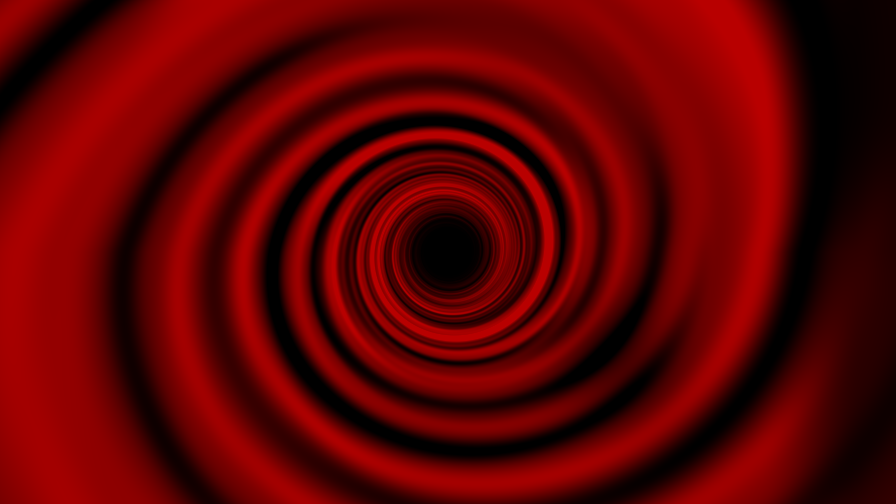
Give the GLSL for this background, as a WebGL 2 fragment shader.

```glsl
#version 300 es
precision highp float;
// Dark red whirl: three soft logarithmic spiral arms wind into a black core.
// Each point is unwound into a spiral phase; bumps over that phase form the
// arms and gaps, and tightly wound gradient noise adds rings at the centre.

uniform vec2 u_resolution;
out vec4 fragColor;

const float TAU = 6.2831853;
const vec3 BASE_RED = vec3(1.0, 0.0, 0.0);

// Pseudo-random unit vector for a lattice point
vec2 hashGradient(vec2 cell) {
    float h = fract(sin(dot(cell, vec2(127.1, 311.7))) * 43758.5);
    return vec2(cos(TAU * h), sin(TAU * h));
}

float gradientNoise(vec2 p) {
    vec2 i = floor(p);
    vec2 f = p - i;
    vec2 w = f * f * f * (f * (f * 6.0 - 15.0) + 10.0);
    float a = dot(hashGradient(i), f);
    float b = dot(hashGradient(i + vec2(1, 0)), f - vec2(1, 0));
    float c = dot(hashGradient(i + vec2(0, 1)), f - vec2(0, 1));
    float d = dot(hashGradient(i + vec2(1, 1)), f - vec2(1, 1));
    return mix(mix(a, b, w.x), mix(c, d, w.x), w.y);
}

// Soft bump on a phase that repeats every turn
float bump(float phase, float center, float width) {
    float d = fract(phase - center + 0.5) - 0.5;
    return exp(-d * d / (width * width));
}

// Round soft spot
float spot(vec2 p, vec2 center, float size) {
    vec2 d = (p - center) / size;
    return exp(-dot(d, d));
}

// Number of turns the arms have made at a radius
float spiralTurns(float radius) {
    return 1.135 * log(radius / 0.257) - 0.0015 / (radius * radius);
}

// Bright arms and dark gaps, each tied to a phase
float spiralArms(float phase, float radius, vec2 p) {
    float outer = smoothstep(0.5, 0.72, radius);
    float upper = smoothstep(0.2, 0.5, p.y + 0.4 * p.x);
    float leftEnd = smoothstep(0.4, 0.65, -p.x);
    float ridges = 0.26 * bump(phase, 0.0, 0.07) * (1.0 - leftEnd)
                 + 0.12 * bump(phase, 0.30, 0.07)
                 + 0.19 * bump(phase, 0.68, 0.065)
                 + 0.23 * bump(phase, 0.14, 0.12) * outer;
    float innerGap = 0.47 * bump(phase, 0.175, 0.082)
                   * smoothstep(0.2, 0.27, radius)
                   * (1.0 - smoothstep(0.44, 0.53, radius));
    float middleGap = 0.33 * bump(phase, 0.47, 0.065) * (1.0 - 0.85 * upper);
    float outerGap = mix(0.25, 0.47, outer) * bump(phase, 0.85, 0.08);
    return 0.42 + ridges - innerGap - middleGap - outerGap;
}

// Rings of noise, wound ever tighter toward the centre
float fineRings(float angle, float radius) {
    float turns = -0.4 / (radius + 0.03);
    float a = TAU * (angle - turns);
    vec2 ring = vec2(cos(a), sin(a));
    vec2 drift = turns * vec2(0.7, 0.4);
    float finer = 0.8 * smoothstep(0.07, 0.15, radius);
    return gradientNoise(ring + drift + 7.3)
         + finer * gradientNoise(ring * 2.1 - drift + 21.7);
}

void main() {
    vec2 p = (gl_FragCoord.xy - 0.5 * u_resolution) / u_resolution.y;
    float coreRadius = max(length(p), 0.02);

    // Unwind the slightly flattened spiral, skewed in the upper corners
    vec2 q = p * vec2(1.0, mix(1.0, 1.1, smoothstep(0.1, 0.28, coreRadius)));
    float radius = max(length(q), 0.02);
    float angle = atan(q.y, q.x) / TAU;
    float phase = angle - spiralTurns(radius) + 0.45 * p.x * max(p.y, 0.0);

    // Arms give way to finer rings toward the middle
    float armShare = mix(0.3, 1.0, smoothstep(0.1, 0.25, radius));
    float detail = mix(0.65, 0.08, smoothstep(0.15, 0.38, radius));
    float light = mix(0.4, spiralArms(phase, radius, p), armShare)
                + detail * fineRings(angle, coreRadius);

    // Black core, shaded lower right and right side
    light -= 0.24 * spot(p, vec2(0.34, -0.22), 0.13);
    light = max(light, 0.0) * smoothstep(0.045, 0.125, coreRadius);
    float shade = 0.65 + 0.25 * smoothstep(-0.1, 0.3, p.y);
    light *= 1.0 - shade * smoothstep(0.62, 0.82, p.x);

    fragColor = vec4(BASE_RED * min(light, 0.72), 1.0);
}
```
